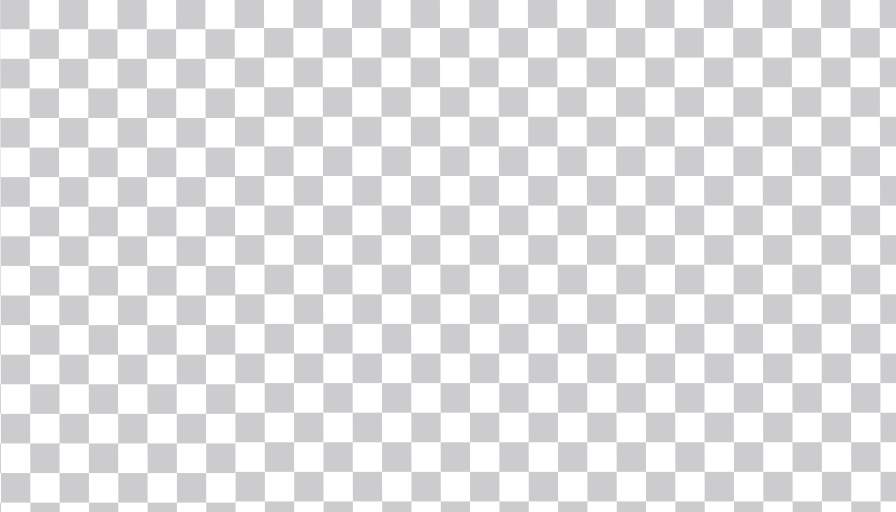
Write a Shadertoy shader that draws this pattern.

```glsl
// Grey and white checkerboard whose left columns sit slightly lower than the rest.
#define CELLS_ACROSS 30.56
#define CELLS_DOWN 17.305
#define ROW_OFFSET 0.052
#define LEFT_COLUMNS 8.0
#define LEFT_DROP 0.04
#define COLUMN_OFFSET -0.005
#define COLUMN_LEAN 0.03
#define EDGE_PIXELS 1.0
#define GREY vec3(0.800, 0.800, 0.808)
#define WHITE vec3(1.0)

// Square wave of +1 and -1 on alternate cells, ramped across each boundary.
vec2 smoothSquareWave(vec2 cell, vec2 edgeWidth) {
    vec2 toBoundary = 0.5 - abs(fract(cell) - 0.5);
    vec2 parity = 1.0 - 2.0 * mod(floor(cell), 2.0);
    return parity * clamp(2.0 * toBoundary / edgeWidth, 0.0, 1.0);
}

void mainImage(out vec4 fragColor, in vec2 fragCoord) {
    // Canvas position measured from the top left
    vec2 uv = fragCoord / iResolution.xy;
    uv.y = 1.0 - uv.y;

    // Grid position, with a faint lean of the columns
    vec2 cellCount = vec2(CELLS_ACROSS, CELLS_DOWN);
    vec2 cell = uv * cellCount + vec2(COLUMN_OFFSET, ROW_OFFSET);
    cell.x -= COLUMN_LEAN * uv.y;

    // Misaligned block of columns on the left
    cell.y -= LEFT_DROP * (1.0 - step(LEFT_COLUMNS, cell.x));

    // Cells where both waves agree are grey
    vec2 wave = smoothSquareWave(cell, EDGE_PIXELS * cellCount / iResolution.xy);
    float greyCover = 0.5 + 0.5 * wave.x * wave.y;
    fragColor = vec4(mix(WHITE, GREY, greyCover), 1.0);
}
```
